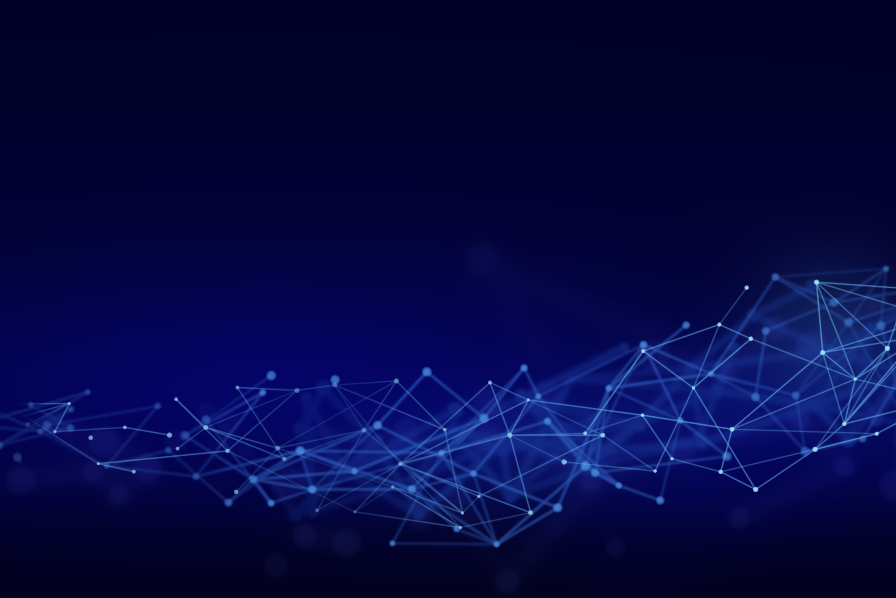
This background is drawn by a Shadertoy shader. Its source:

```glsl
// A glowing network of linked nodes drifts along a curved band over deep blue.
// Each depth layer is a jittered grid bent onto the band; hashes pick short links.
// Layers differ in blur, from pale out-of-focus discs to thin crisp lines.

const vec3 NIGHT = vec3(0.007, 0.005, 0.187);
const vec3 FLOOR_DARK = vec3(0.007, 0.005, 0.12);
const vec3 BLUE_GLOW = vec3(0.006, 0.010, 0.21);
const vec3 HAZE = vec3(0.02, 0.05, 0.11);
const vec3 TEAL_HAZE = vec3(0.05, 0.10, 0.10);
const vec3 GHOST_TINT = vec3(0.065, 0.075, 0.12);
const vec3 FAR_TINT = vec3(0.11, 0.25, 0.64);
const vec3 MID_TINT = vec3(0.20, 0.42, 0.80);
const vec3 MID_NODE = vec3(0.30, 0.58, 0.90);
const vec3 FINE_TINT = vec3(0.42, 0.74, 0.96);
const vec3 NODE_TINT = vec3(0.66, 0.92, 1.0);
const vec2 GLOW_CENTER = vec2(0.46, 0.35);
const vec2 LONE_DISC = vec2(0.805, 0.567);
const vec2 LINK_REACH = vec2(0.11, 0.28);
const int ROWS = 4;

struct Layer {
    float seed, pitch, spread, lift, lineRadius, nodeRadius, softness, density;
};

const Layer GHOST = Layer(11.0, 0.18, 1.15, -0.05, 0.018, 0.023, 0.30, 0.30);
const Layer FAR   = Layer(23.0, 0.13, 0.80,  0.01, 0.007, 0.011, 0.60, 0.55);
const Layer MID   = Layer(37.0, 0.11, 1.05,  0.00, 0.0027, 0.0062, 0.55, 0.48);
const Layer FINE  = Layer(52.0, 0.11, 1.02, 0.00, 0.0012, 0.0037, 0.35, 0.52);

vec2 hash22(vec2 p) {
    vec3 q = fract(p.xyx * vec3(0.1031, 0.1030, 0.0973));
    q += dot(q, q.yzx + 33.33);
    return fract((q.xx + q.yz) * q.zy);
}

// Height of the band's middle and its half width along x
float bandCenter(float x) {
    return 0.285 - 0.05 * smoothstep(0.1, 0.55, x) + 0.145 * smoothstep(0.75, 1.45, x);
}

float bandSpread(float x) {
    return 0.06 + 0.085 * smoothstep(0.15, 0.55, x) + 0.03 * smoothstep(0.9, 1.25, x);
}

float segmentDistance(vec2 p, vec2 a, vec2 b) {
    vec2 ab = b - a;
    float t = clamp(dot(p - a, ab) / dot(ab, ab), 0.0, 1.0);
    return length(p - a - ab * t);
}

float bell(float d, float radius) {
    return exp(-d * d / (radius * radius));
}

vec2 nodeAt(vec2 id, Layer layer) {
    vec2 jitter = hash22(id + layer.seed);
    float x = (id.x + jitter.x) * layer.pitch;
    float row = 2.0 * (id.y + jitter.y) / float(ROWS) - 1.0;
    return vec2(x, bandCenter(x) + layer.lift + row * layer.spread * bandSpread(x));
}

// One possible link: near nodes join more often, and the left end is sparse
float link(vec2 p, vec2 a, vec2 idA, vec2 idB, Layer layer, float radius) {
    vec2 pick = hash22(idA * 7.0 + idB * 13.0 + layer.seed * 3.0);
    vec2 b = nodeAt(idB, layer);
    float chance = layer.density * mix(0.5, 1.0, smoothstep(0.2, 0.6, a.x));
    chance *= 1.0 - smoothstep(LINK_REACH.x, LINK_REACH.y, length(b - a));
    if (pick.x > chance) return 0.0;
    return mix(0.4, 1.2, pick.y) * bell(segmentDistance(p, a, b), radius);
}

// Returns line light in x and node light in y
vec2 network(vec2 p, Layer layer) {
    float pixel = 1.0 / iResolution.y;
    float lineRadius = max(layer.lineRadius, 0.6 * pixel);
    float edge = max(layer.nodeRadius * layer.softness, 0.5 * pixel);
    float column = floor(p.x / layer.pitch);
    vec2 light = vec2(0.0);
    for (int i = -2; i <= 1; i++) {
        for (int j = 0; j < ROWS; j++) {
            vec2 id = vec2(column + float(i), float(j));
            vec2 a = nodeAt(id, layer);
            float size = layer.nodeRadius * mix(0.6, 1.1, hash22(id + 91.0).x);
            light.y += 1.0 - smoothstep(size - edge, size + edge, length(p - a));
            if (j + 1 < ROWS)
                light.x += link(p, a, id, id + vec2(0, 1), layer, lineRadius);
            for (int k = 0; k < ROWS; k++) {
                vec2 next = vec2(id.x + 1.0, float(k));
                light.x += link(p, a, id, next, layer, lineRadius);
                next.x += 1.0;
                light.x += link(p, a, id, next, layer, lineRadius);
            }
        }
    }
    return 1.0 - exp(-light * vec2(1.2, 1.8));
}

vec3 background(vec2 p) {
    vec3 color = mix(FLOOR_DARK, NIGHT, smoothstep(0.0, 0.22, p.y));
    color *= 1.0 - 0.16 * smoothstep(0.74, 0.86, p.y);
    vec2 q = p - GLOW_CENTER;
    q /= vec2(0.78, q.y > 0.0 ? 0.21 : 0.18);
    color += BLUE_GLOW * exp(-dot(q, q));
    float above = p.y - bandCenter(p.x);
    color += HAZE * bell(above, 0.10) * smoothstep(0.3, 0.9, p.x);
    color += BLUE_GLOW * 0.5 * bell(above + 0.13, 0.13) * smoothstep(0.8, 1.3, p.x);
    color += TEAL_HAZE * bell(length(p - vec2(1.39, 0.46)), 0.12);
    return color;
}

void mainImage(out vec4 fragColor, in vec2 fragCoord) {
    vec2 p = fragCoord / iResolution.y;
    vec3 color = background(p);

    // Pale disc above the band with its wide, faint links
    float lone = 0.25 * (1.0 - smoothstep(0.02, 0.034, length(p - LONE_DISC)));
    lone += 0.25 * bell(segmentDistance(p, LONE_DISC, vec2(1.10, 0.43)), 0.03);
    lone += 0.2 * bell(segmentDistance(p, LONE_DISC, vec2(0.90, 0.42)), 0.03);
    color += GHOST_TINT * 0.6 * lone;

    // Depth layers from back to front, each with its strength along x
    vec2 ghost = network(p, GHOST);
    color += GHOST_TINT * (0.35 * ghost.x + 0.4 * ghost.y);
    vec2 far = network(p, FAR);
    float farStrength = smoothstep(0.25, 0.75, p.x);
    color = mix(color, FAR_TINT, max(0.5 * far.x, 0.6 * far.y) * farStrength);
    vec2 mid = network(p, MID);
    float midStrength = mix(0.45, 1.0, smoothstep(0.28, 0.5, p.x));
    midStrength *= 1.0 - 0.4 * smoothstep(1.1, 1.35, p.x);
    color = mix(color, MID_TINT, 0.65 * mid.x * midStrength);
    color = mix(color, MID_NODE, 0.85 * mid.y * midStrength);
    vec2 fine = network(p, FINE);
    float fineStrength = 0.75 - 0.4 * bell(p.x - 0.56, 0.13) + 0.25 * smoothstep(0.85, 1.1, p.x);
    fineStrength *= smoothstep(0.02, 0.1, p.x);
    color = mix(color, FINE_TINT, 0.8 * fine.x * fineStrength);
    color = mix(color, NODE_TINT, fine.y * fineStrength);

    fragColor = vec4(clamp(color, 0.0, 1.0), 1.0);
}
```
